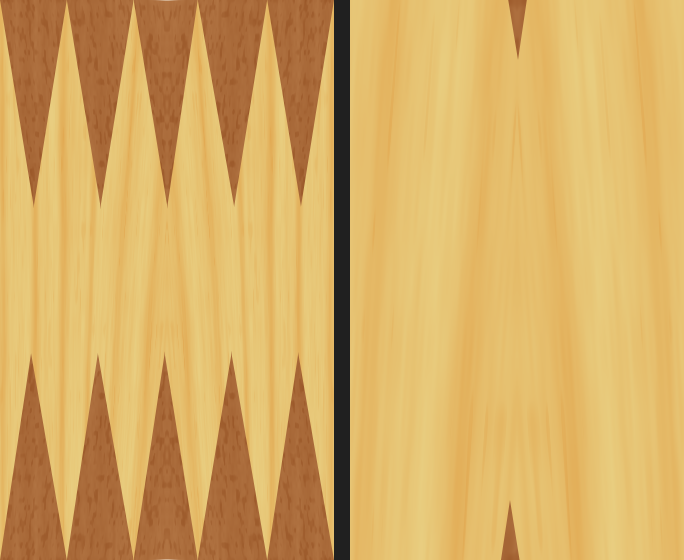
Left, the full canvas; right, a detail of the centre.
Write a WebGL 1 fragment shader that draws this pattern.

```glsl
precision highp float;
// Inlaid wood: five dark points from the top and five from the bottom on pale, streaked, book-matched veneer.
uniform vec2 u_resolution;

const float POINTS = 5.0;
const float POINT_HEIGHT = 0.369;
const vec3 PALE = vec3(0.912, 0.805, 0.500);
const vec3 AMBER = vec3(0.885, 0.665, 0.325);
const vec3 BROWN_LIGHT = vec3(0.715, 0.480, 0.285);
const vec3 BROWN_DARK = vec3(0.610, 0.350, 0.165);

float hash(vec2 p) {
  return fract(sin(dot(p, vec2(127.1, 311.7))) * 43758.5453);
}

float noise(vec2 p) {
  vec2 i = floor(p);
  vec2 f = fract(p);
  f = f * f * (3.0 - 2.0 * f);
  float low = mix(hash(i), hash(i + vec2(1.0, 0.0)), f.x);
  float high = mix(hash(i + vec2(0.0, 1.0)), hash(i + vec2(1.0, 1.0)), f.x);
  return mix(low, high, f.y);
}

float bell(float x, float width) {
  return exp(-x * x / (width * width));
}

// Position of a corner shared by neighbouring points, slightly uneven right of centre
float baseCorner(float i) {
  return i / POINTS - 0.008 * step(abs(i - 3.0), 0.5);
}

// Coverage of a row of points; rise runs from the base edge towards the tips
float pointRow(float x, float rise, float tipShift, float pixel) {
  float k = rise / POINT_HEIGHT;
  float inside = -1.0;
  for (int n = 0; n < 5; n++) {
    float i = float(n);
    float tip = (i + 0.5) / POINTS + tipShift;
    float left = mix(baseCorner(i), tip, k);
    float right = mix(baseCorner(i + 1.0), tip, k);
    inside = max(inside, min(x - left, right - x));
  }
  return clamp(inside / pixel + 0.5, 0.0, 1.0);
}

// Pale veneer: amber streaks that fan out downwards near the mirror seam
vec3 paleWood(float side, float y) {
  float fan = 1.0 - smoothstep(0.08, 0.36, side);
  float across = side + 0.11 * (y - 0.5) * fan;
  across += 0.006 * (noise(vec2(side * 9.0, y * 4.0)) - 0.5);

  float streaks = 0.0;
  for (int n = 0; n < 6; n++) {
    float i = float(n);
    float centre = 0.043 + 0.0905 * i + 0.018 * (hash(vec2(i, 4.0)) - 0.5);
    float width = mix(0.008, 0.016, hash(vec2(i, 9.0))) + 0.006 * step(i, 0.5);
    float strength = 0.40 + 0.25 * noise(vec2(i * 7.0, y * 4.0));
    streaks += strength * bell(across - centre, width);
  }
  float seam = 0.28 * bell(across, 0.030);
  float broad = noise(vec2(across * 38.0, y * 1.5));
  float fine = noise(vec2(across * 115.0 + 20.0, y * 5.0));
  float fibre = noise(vec2(across * 280.0, y * 24.0));
  float tone = 0.02 + streaks + seam + 0.22 * broad + 0.24 * fine * fine;
  tone += 0.18 * (fibre - 0.5);

  // Sparse short pores
  float pore = smoothstep(0.80, 0.95, noise(vec2(across * 200.0 + 70.0, y * 17.0)));
  return mix(PALE, AMBER, clamp(tone + 0.22 * pore, 0.0, 1.15));
}

// Dark veneer: soft vertical bands with short wavering flecks
vec3 darkWood(float side, float y) {
  float wave = 0.006 * (noise(vec2(side * 25.0, y * 28.0)) - 0.5);
  float across = side + wave;
  float band = noise(vec2(across * 36.0 + 5.0, y * 2.5));
  float fibre = noise(vec2(across * 125.0, y * 9.0));
  float grain = noise(vec2(across * 210.0, y * 90.0));
  float fleck = smoothstep(0.56, 0.88, noise(vec2(across * 145.0 + y * 25.0, y * 75.0)));
  float tone = 0.12 + 0.30 * band + 0.20 * fibre + 0.18 * grain + 0.38 * fleck;
  return mix(BROWN_LIGHT, BROWN_DARK, clamp(tone, 0.0, 1.1));
}

void main() {
  vec2 p = gl_FragCoord.xy / u_resolution;
  float pixel = 1.0 / u_resolution.x;
  float side = abs(p.x - 0.5);
  float edge = min(p.y, 1.0 - p.y);

  float top = pointRow(p.x, 1.0 - p.y, 0.001, pixel);
  float bottom = pointRow(p.x, p.y, -0.007, pixel);
  vec3 color = mix(paleWood(side, p.y), darkWood(side, edge), max(top, bottom));

  // Worn slivers at the middle of both short edges
  float sliver = (1.0 - smoothstep(0.0005, 0.002, edge)) * bell(side, 0.025);
  color = mix(color, vec3(0.92, 0.86, 0.78), 0.7 * sliver);
  gl_FragColor = vec4(color, 1.0);
}
```
